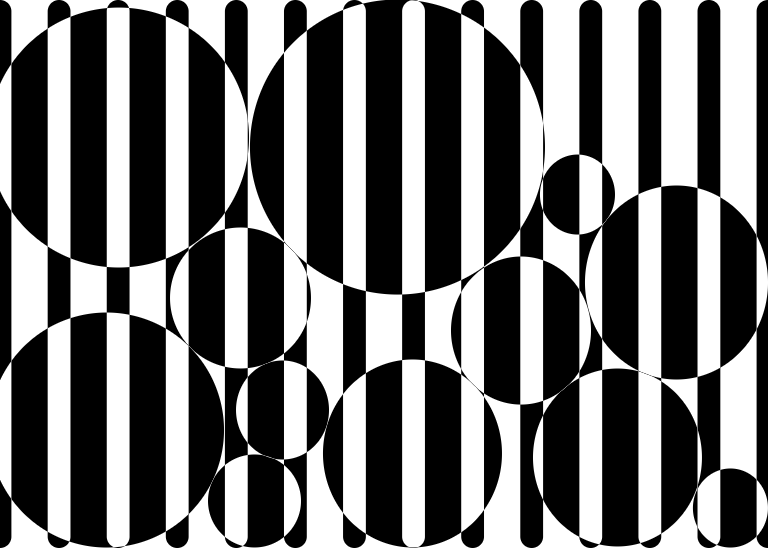
Give the GLSL for this pattern, as a Shadertoy shader.

```glsl
// Tangent discs over a row of round-ended vertical bars, in black and white.
// One unit is the spacing of the bars, thirteen to the canvas width;
// each disc flips the colours below it through an antialiased exclusive-or.

// Disc centre (xy) and horizontal and vertical radii (zw)
const vec4 DISCS[12] = vec4[12](
    vec4(2.010, 6.948, 2.205, 2.200),
    vec4(6.728, 6.787, 2.497, 2.497),
    vec4(9.775, 5.983, 0.635, 0.677),
    vec4(11.451, 4.494, 1.549, 1.642),
    vec4(8.819, 3.681, 1.185, 1.253),
    vec4(4.071, 4.232, 1.193, 1.193),
    vec4(4.782, 2.336, 0.787, 0.838),
    vec4(4.308, 0.796, 0.787, 0.787),
    vec4(1.803, 1.997, 1.989, 1.989),
    vec4(6.982, 1.600, 1.515, 1.591),
    vec4(10.452, 1.532, 1.430, 1.506),
    vec4(12.364, 0.677, 0.635, 0.669)
);

// Approximate signed distance to an ellipse
float ellipseDistance(vec2 p, vec2 radii) {
    float scaled = length(p / radii);
    float slope = length(p / (radii * radii));
    return scaled * (scaled - 1.0) / max(slope, 1e-4);
}

// Signed distance to the repeated bars, capped at both canvas edges
float barDistance(vec2 p, float height) {
    float radius = 0.193;
    float across = fract(p.x + 0.5) - 0.5;
    float beyond = max(abs(p.y - 0.5 * height) - 0.5 * height + radius, 0.0);
    return length(vec2(across, beyond)) - radius;
}

float coverage(float distance, float pixel) {
    return clamp(0.5 - distance / pixel, 0.0, 1.0);
}

float exclusiveOr(float a, float b) {
    return a + b - 2.0 * a * b;
}

void mainImage(out vec4 fragColor, in vec2 fragCoord) {
    float pixel = 13.0 / iResolution.x;
    vec2 p = fragCoord * pixel;

    // Bars, then the discs that invert them
    float ink = coverage(barDistance(p, iResolution.y * pixel), pixel);
    for (int i = 0; i < 12; i++) {
        vec4 disc = DISCS[i];
        ink = exclusiveOr(ink, coverage(ellipseDistance(p - disc.xy, disc.zw), pixel));
    }

    fragColor = vec4(vec3(1.0 - ink), 1.0);
}
```
